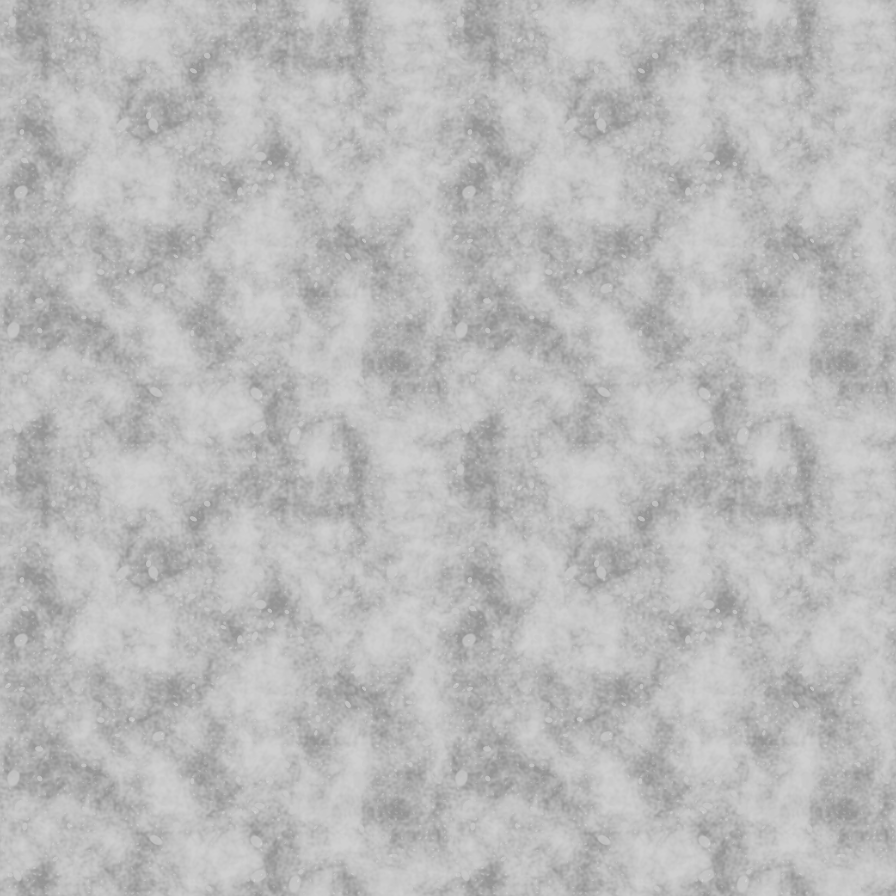
A WebGL 2 fragment shader for this texture:

```glsl
#version 300 es
precision highp float;

uniform vec2 u_resolution;
out vec4 outColor;

#define REPEATS 2.0
#define CLOUD_CELLS 6.0
#define OCTAVES 5
#define GAIN 0.74
#define WARP 0.022
#define MID_TONE 0.737
#define CONTRAST 0.046
#define LIGHT_ROLLOFF 0.006
#define GRAIN_CELLS 110.0
#define GRAIN 0.062
#define PEBBLE_TONE 0.79
#define SPECK_LIFT 0.06

const float TAU = 6.2831853;

// Integer hash of a lattice cell, three values in 0..1
vec3 hash3(vec2 cell, float seed) {
    uvec3 h = uvec3(ivec3(vec3(cell, seed)));
    h = h * 1664525u + 1013904223u;
    h.x += h.y * h.z; h.y += h.z * h.x; h.z += h.x * h.y;
    h ^= h >> 16u;
    h.x += h.y * h.z; h.y += h.z * h.x; h.z += h.x * h.y;
    return vec3(h >> 8u) / 16777216.0;
}

float slope(vec2 cell, vec2 offset, vec2 local, float cells, float seed) {
    float angle = TAU * hash3(mod(cell + offset, cells), seed).x;
    return dot(vec2(cos(angle), sin(angle)), local - offset);
}

// Gradient noise that wraps after a whole number of cells
float wrappedNoise(vec2 p, float cells, float seed) {
    p *= cells;
    vec2 cell = floor(p);
    vec2 f = fract(p);
    vec2 w = f * f * f * (f * (f * 6.0 - 15.0) + 10.0);
    float low = mix(slope(cell, vec2(0, 0), f, cells, seed),
                    slope(cell, vec2(1, 0), f, cells, seed), w.x);
    float high = mix(slope(cell, vec2(0, 1), f, cells, seed),
                     slope(cell, vec2(1, 1), f, cells, seed), w.x);
    return mix(low, high, w.y);
}

vec2 wrappedOffset(vec2 p, float cells, float seed) {
    return vec2(wrappedNoise(p, cells, seed), wrappedNoise(p, cells, seed + 1.0));
}

// Layered noise, scaled to roughly unit deviation
float clouds(vec2 p) {
    float sum = 0.0, amplitude = 1.0, cells = CLOUD_CELLS;
    for (int i = 0; i < OCTAVES; i++) {
        sum += amplitude * wrappedNoise(p, cells, float(i) + 1.0);
        amplitude *= GAIN;
        cells *= 2.0;
    }
    return sum / 0.313;
}

// Sparse tilted ovals, at most one per cell
float ovals(vec2 p, float cells, float radius, float share, float seed) {
    vec2 cell = mod(floor(p * cells), cells);
    vec3 place = hash3(cell, seed);
    vec3 form = hash3(cell, seed + 1.0);
    float size = radius * mix(0.55, 1.0, form.x);
    vec2 d = fract(p * cells) - 0.5 - (place.xy - 0.5) * (1.0 - 2.8 * radius);
    float angle = TAU * form.y;
    d = mat2(cos(angle), -sin(angle), sin(angle), cos(angle)) * d;
    d.y *= mix(1.2, 1.9, form.z);
    float pixel = cells * REPEATS / u_resolution.y;
    float soft = max(0.22 * size, 0.7 * pixel);
    return step(place.z, share) * (1.0 - smoothstep(size - soft, size + soft, length(d)));
}

void main() {
    vec2 p = fract(gl_FragCoord.xy / u_resolution * REPEATS);

    // Mottled clouds with ragged borders
    vec2 bend = wrappedOffset(p, 9.0, 21.0) + 0.3 * wrappedOffset(p, 37.0, 23.0);
    float cloud = clamp(clouds(p + WARP * bend), -2.4, 2.6);
    float tone = MID_TONE + CONTRAST * cloud - LIGHT_ROLLOFF * cloud * cloud;

    // Grit shows mostly in the dark stains
    float stain = 1.0 - smoothstep(-0.7, 1.1, cloud);
    float grit = wrappedNoise(p, GRAIN_CELLS, 31.0);
    tone += GRAIN * grit * mix(0.25, 1.0, stain);

    // Pale pebbles and fine specks
    float pebbles = max(ovals(p, 13.0, 0.25, 0.18, 41.0), ovals(p, 29.0, 0.27, 0.14, 43.0));
    tone = mix(tone, PEBBLE_TONE, 0.8 * pebbles);
    float specks = ovals(p, 73.0, 0.27, 0.24, 45.0);
    tone += SPECK_LIFT * specks * mix(0.15, 1.0, stain);

    outColor = vec4(vec3(clamp(tone, 0.59, 0.815)), 1.0);
}
```
